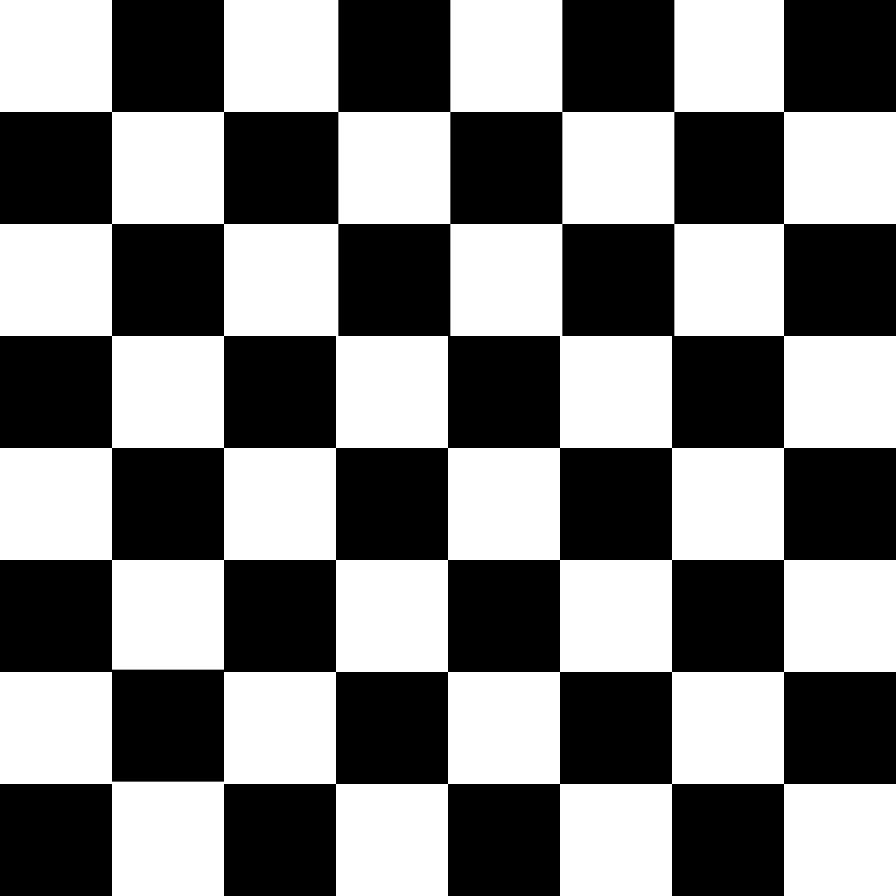
This pattern is drawn by a Shadertoy shader. Its source:

```glsl
const float SQUARES = 8.0;          // squares per side, even so the board wraps
const float SLIP = 0.021;           // misalignment, in squares
const float SLIP_ROW = 5.0;         // rows from here up slip sideways
const vec2 SLIP_SPAN = vec2(2.5, 6.5);
const float RAISED_COLUMN = 1.0;    // one square sits slightly high
const vec2 RAISED_SPAN = vec2(0.5, 2.5);
const vec3 DARK = vec3(0.0);
const vec3 LIGHT = vec3(1.0);

float inside(float x, vec2 span) {
    return step(span.x, x) * step(x, span.y);
}

// Signed distance to the nearest grid line: positive in even cells
vec2 cellDistance(vec2 p) {
    return 0.5 - abs(mod(p + 0.5, 2.0) - 1.0);
}

// Small offsets of the squares, none at the canvas border
vec2 misalign(vec2 p) {
    float sideways = step(SLIP_ROW, p.y) * inside(p.x, SLIP_SPAN);
    float upward = inside(p.x, RAISED_COLUMN + vec2(0.0, 1.0)) * inside(p.y, RAISED_SPAN);
    return p - SLIP * vec2(sideways, upward);
}

void mainImage(out vec4 fragColor, in vec2 fragCoord) {
    vec2 board = SQUARES * fragCoord / iResolution.xy;
    vec2 pixel = SQUARES / iResolution.xy;

    // Antialiased square wave on each axis; their product is the checker
    vec2 wave = clamp(2.0 * cellDistance(misalign(board)) / pixel, -1.0, 1.0);
    float darkness = 0.5 + 0.5 * wave.x * wave.y;

    fragColor = vec4(mix(LIGHT, DARK, darkness), 1.0);
}
```
